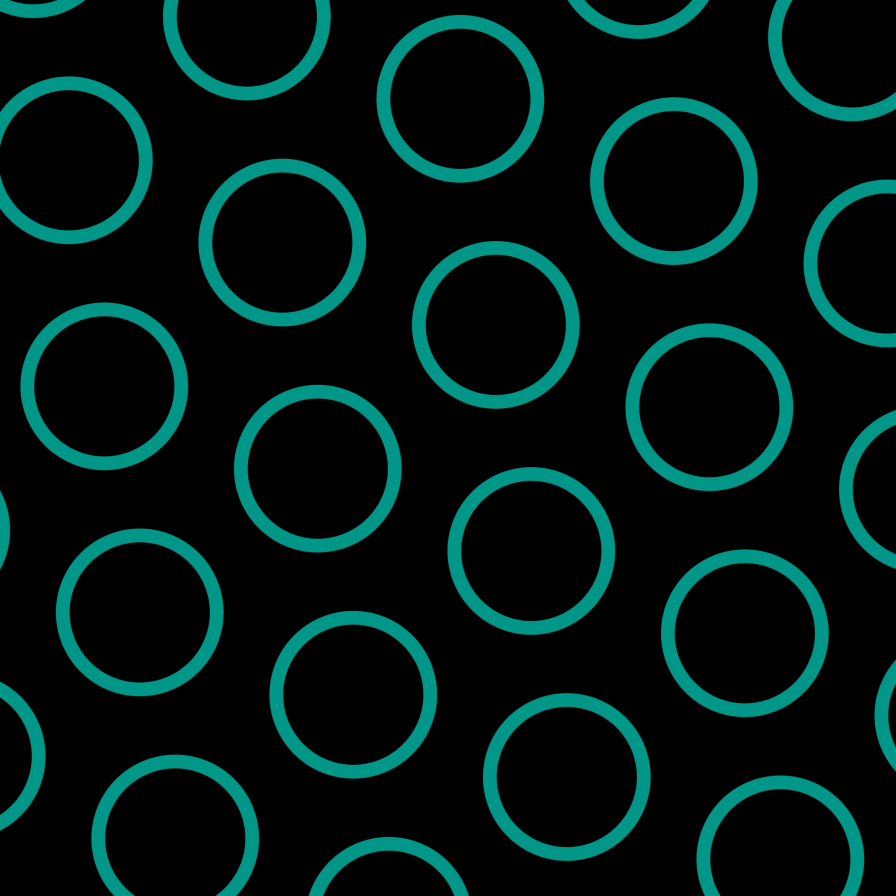
Reproduce this pattern procedurally as a WebGL 1 fragment shader.

```glsl
precision highp float;

uniform vec2 u_resolution;

const vec3 BACKGROUND = vec3(0.0);
const vec3 TEAL = vec3(0.0, 0.588, 0.533);

const vec2 LATTICE_ORIGIN = vec2(0.5534, 0.6374);
const float LATTICE_TILT = 21.08; // degrees
const float SPACING = 0.2554;
const float RING_RADIUS = 0.0859;
const float RING_WIDTH = 0.0154;

vec2 rotate(vec2 p, float angle) {
  float c = cos(angle);
  float s = sin(angle);
  return mat2(c, s, -s, c) * p;
}

// Offset from the nearest point of a triangular lattice
vec2 nearestLatticeOffset(vec2 p, float spacing) {
  vec2 cell = spacing * vec2(1.0, sqrt(3.0));
  vec2 evenRow = mod(p + 0.5 * cell, cell) - 0.5 * cell;
  vec2 oddRow = mod(p, cell) - 0.5 * cell;
  return dot(evenRow, evenRow) < dot(oddRow, oddRow) ? evenRow : oddRow;
}

// Signed distance to a circular band
float ringDistance(vec2 p, float radius, float width) {
  return abs(length(p) - radius) - 0.5 * width;
}

float coverage(float dist, float pixel) {
  return 1.0 - smoothstep(-0.75 * pixel, 0.75 * pixel, dist);
}

void main() {
  float pixel = 1.0 / min(u_resolution.x, u_resolution.y);
  vec2 uv = gl_FragCoord.xy * pixel;

  // Tilted lattice of rings
  vec2 p = rotate(uv - LATTICE_ORIGIN, radians(LATTICE_TILT));
  vec2 offset = nearestLatticeOffset(p, SPACING);
  float ring = coverage(ringDistance(offset, RING_RADIUS, RING_WIDTH), pixel);

  gl_FragColor = vec4(mix(BACKGROUND, TEAL, ring), 1.0);
}
```
